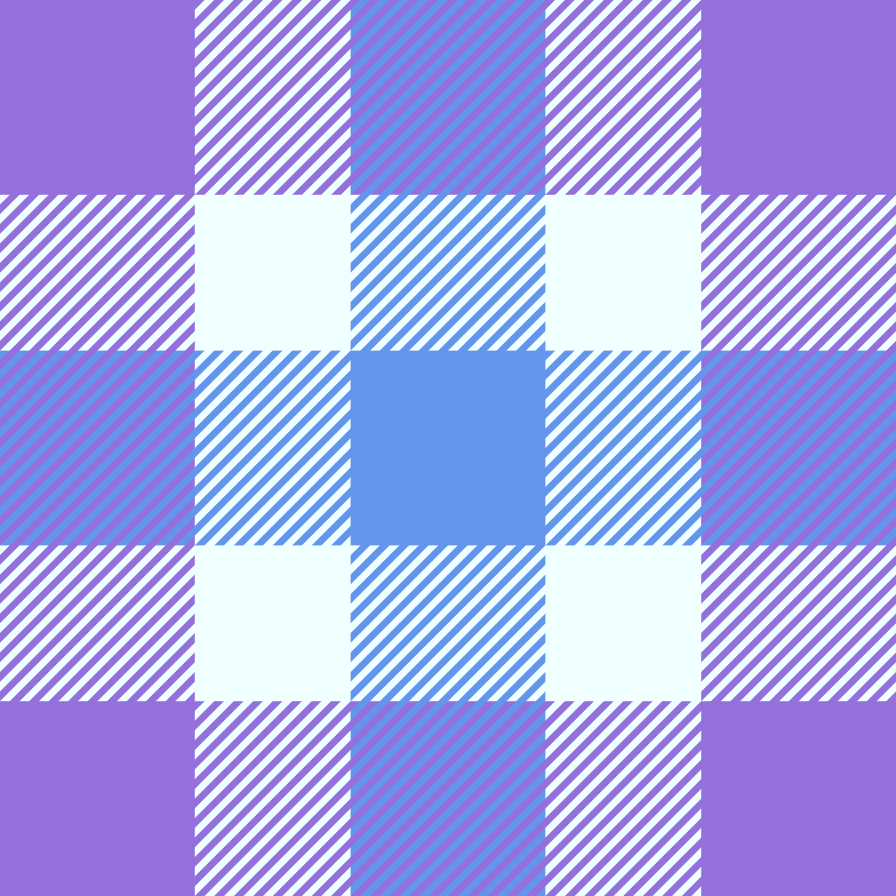
Reproduce this pattern procedurally as a WebGL 2 fragment shader.

```glsl
#version 300 es
precision highp float;
// Draws a mirrored purple, white and blue tartan with a diagonal twill weave.

uniform vec2 u_resolution;
out vec4 fragColor;

const vec3 PURPLE = vec3(0.576, 0.439, 0.859);
const vec3 AZURE  = vec3(0.941, 1.0, 1.0);
const vec3 BLUE   = vec3(0.392, 0.584, 0.929);

const float SETTS = 1.0;             // repeats across and down
const float UNITS = 23.0;            // band units in one sett
const float BLUE_HALF = 2.5;         // half width of the blue band, in units
const float AZURE_WIDTH = 4.0;       // width of each white band, in units
const float TWILL_PER_SETT = 46.0;   // diagonal ribs along one sett
const float WARP_SHARE = 0.5;        // part of each rib showing the columns

// Coverage of the positive side of an edge, smoothed over one pixel.
float coverage(float signedDistance, float pixel) {
    return clamp(signedDistance / pixel + 0.5, 0.0, 1.0);
}

// Thread colour along one axis, mirrored about the middle of the sett.
vec3 settColor(float position, float pixel) {
    float fromCentre = abs(fract(position) - 0.5) * UNITS;
    float unitPixel = pixel * UNITS;
    vec3 color = mix(BLUE, AZURE, coverage(fromCentre - BLUE_HALF, unitPixel));
    float purpleStart = BLUE_HALF + AZURE_WIDTH;
    return mix(color, PURPLE, coverage(fromCentre - purpleStart, unitPixel));
}

// 1 where the column threads lie on top, 0 where the row threads do.
float twill(vec2 position, float pixel) {
    float rib = (position.x - position.y) * TWILL_PER_SETT;
    float fromRowCentre = abs(fract(rib + 0.5 * WARP_SHARE) - 0.5);
    float edge = 0.5 * (1.0 - WARP_SHARE);
    return coverage(fromRowCentre - edge, pixel * TWILL_PER_SETT * sqrt(2.0));
}

void main() {
    float scale = SETTS / min(u_resolution.x, u_resolution.y);
    vec2 position = gl_FragCoord.xy * scale;

    vec3 columns = settColor(position.x, scale);
    vec3 rows = settColor(position.y, scale);
    fragColor = vec4(mix(rows, columns, twill(position, scale)), 1.0);
}
```
